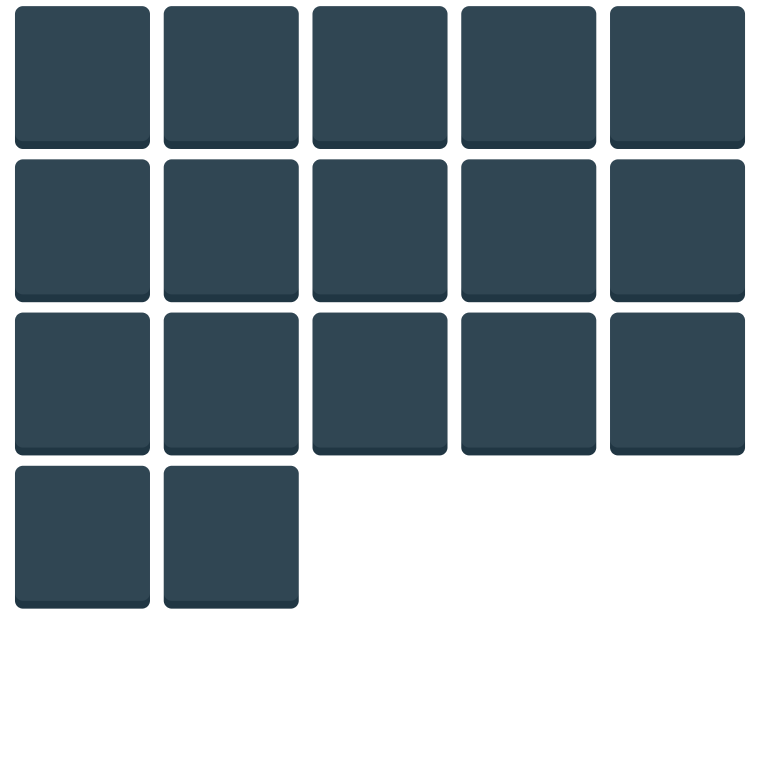
Write a Shadertoy shader that draws this pattern.

```glsl
// A grid of rounded dark slate keys with a darker lower lip, on white.
#define COLUMNS 5.0
#define KEY_COUNT 17.0
#define PITCH vec2(0.1937, 0.1995)
#define MARGIN vec2(0.0195, 0.0080)
#define FACE_SIZE 0.1758
#define LIP_HEIGHT 0.0102
#define CORNER_RADIUS 0.0105
#define FACE_COLOR vec3(0.188, 0.273, 0.326)
#define LIP_COLOR vec3(0.125, 0.210, 0.262)
#define PAPER_COLOR vec3(1.0)

// Signed distance to a rounded box whose upper left corner is at zero
float roundedBox(vec2 p, vec2 size) {
    vec2 q = abs(p - 0.5 * size) - 0.5 * size + CORNER_RADIUS;
    return length(max(q, 0.0)) + min(max(q.x, q.y), 0.0) - CORNER_RADIUS;
}

// Antialiased coverage, one pixel wide
float coverage(float dist, float pixel) {
    return clamp(0.5 - dist / pixel, 0.0, 1.0);
}

void mainImage(out vec4 fragColor, in vec2 fragCoord) {
    // Units of canvas height, measured downward from the top left
    float pixel = 1.0 / iResolution.y;
    vec2 p = vec2(fragCoord.x, iResolution.y - fragCoord.y) * pixel - MARGIN;

    // Cell index and position within the cell, centred on the gaps
    vec2 gap = PITCH - vec2(FACE_SIZE, FACE_SIZE + LIP_HEIGHT);
    vec2 cell = floor((p + 0.5 * gap) / PITCH);
    vec2 local = p - cell * PITCH;

    // Keys fill row by row until the count runs out
    bool inGrid = cell.x >= 0.0 && cell.x < COLUMNS && cell.y >= 0.0;
    float present = inGrid && cell.y * COLUMNS + cell.x < KEY_COUNT ? 1.0 : 0.0;

    // Lip below, face on top
    float body = coverage(roundedBox(local, vec2(FACE_SIZE, FACE_SIZE + LIP_HEIGHT)), pixel);
    float face = coverage(roundedBox(local, vec2(FACE_SIZE)), pixel);
    vec3 keyColor = mix(LIP_COLOR, FACE_COLOR, face);
    fragColor = vec4(mix(PAPER_COLOR, keyColor, body * present), 1.0);
}
```
